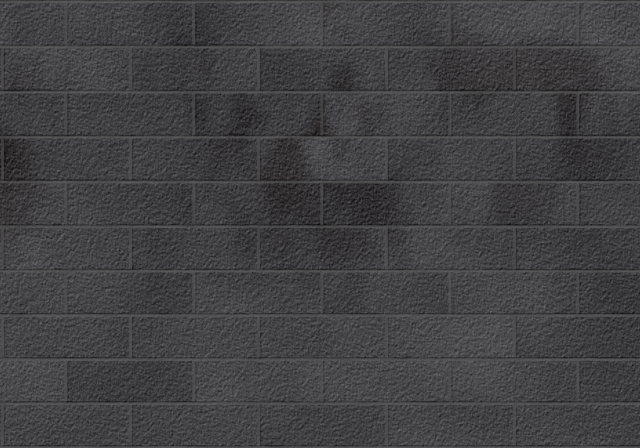
A WebGL 1 fragment shader for this texture:

```glsl
precision highp float;

uniform vec2 u_resolution;

#define COLUMNS 5.0
#define ROWS 10.05
#define ASPECT 1.43
#define TOP_MARGIN 0.0037
#define JOINT_HALF_WIDTH 0.0024
#define GRAIN_SCALE 290.0
#define GRAIN_STRENGTH 0.17
#define STAIN_STRENGTH 0.105
#define BLOCK_VARIATION 0.028
#define BLOCK_COLOR vec3(0.272, 0.270, 0.281)
#define MORTAR_COLOR vec3(0.306, 0.306, 0.308)
#define STAIN_TINT vec3(0.92, 1.0, 1.10)

float hash(vec2 p) {
  vec3 q = fract(p.xyx * vec3(0.1031, 0.1030, 0.0973));
  q += dot(q, q.yzx + 33.33);
  return fract((q.x + q.y) * q.z);
}

float noise(vec2 p) {
  vec2 cell = floor(p);
  vec2 f = fract(p);
  f = f * f * (3.0 - 2.0 * f);
  float low = mix(hash(cell), hash(cell + vec2(1.0, 0.0)), f.x);
  float high = mix(hash(cell + vec2(0.0, 1.0)), hash(cell + 1.0), f.x);
  return mix(low, high, f.y);
}

float fbm(vec2 p) {
  float sum = 0.0;
  float weight = 0.5;
  for (int i = 0; i < 4; i++) {
    sum += weight * noise(p);
    p = p * 2.03 + 17.3;
    weight *= 0.5;
  }
  return sum;
}

// Roughcast height: pebbles with finer grit, turned to hide the lattice
float roughHeight(vec2 p) {
  vec2 turned = vec2(0.8 * p.x - 0.6 * p.y, 0.6 * p.x + 0.8 * p.y);
  return 0.6 * noise(turned) + 0.4 * noise(p * 1.6 + 41.0);
}

// Soft band of given half width around zero
float band(float d, float halfWidth, float blur) {
  return 1.0 - smoothstep(halfWidth - blur, halfWidth + blur, abs(d));
}

// Soft elliptical spot
float spot(vec2 p, vec2 center, vec2 radius) {
  vec2 d = (p - center) / radius;
  return exp(-dot(d, d));
}

void main() {
  vec2 uv = gl_FragCoord.xy / u_resolution;
  vec2 p = uv * vec2(1.0, 1.0 / ASPECT);
  float blur = 0.0003 + 0.5 / u_resolution.x;

  // Running bond, counted from the top, with slightly uneven courses
  float depth = 1.0 - uv.y;
  float course = (depth - TOP_MARGIN) * ROWS - 0.045 * sin(3.14159 * depth);
  float row = floor(course);
  float along = uv.x * COLUMNS - mix(0.515, 0.02, mod(row, 2.0));
  vec2 block = vec2(floor(along), row) + 20.0;
  float blockTone = hash(block);

  // Signed distances to the nearest joints, slightly ragged
  float ragged = 0.0006 * (noise(p * 150.0) - 0.5);
  float bedDistance = (0.5 - fract(course + 0.5)) / (ROWS * ASPECT) + ragged;
  float headDistance = (fract(along + 0.5) - 0.5) / COLUMNS + ragged;
  float bed = band(bedDistance, JOINT_HALF_WIDTH, blur);
  float head = band(headDistance, JOINT_HALF_WIDTH, blur);
  float mortar = max(bed, head);

  // Relief lit from the upper left
  vec2 grainPoint = p * GRAIN_SCALE;
  float relief = roughHeight(grainPoint) - roughHeight(grainPoint + vec2(-0.4, 0.7));
  float grit = hash(floor(p * 760.0)) - 0.5;

  // Damp stains, streaked downward and broken at block edges
  float wet = spot(uv, vec2(0.46, 0.84), vec2(0.18, 0.26));
  wet += 0.9 * spot(uv, vec2(0.0, 0.68), vec2(0.06, 0.24));
  wet += 0.6 * spot(uv, vec2(0.84, 0.8), vec2(0.22, 0.2));
  wet += 0.35 * spot(uv, vec2(0.6, 0.48), vec2(0.6, 0.18));
  vec2 stainPoint = vec2(p.x * 13.0, p.y * 8.0) + blockTone * vec2(1.6, 0.7);
  float stain = smoothstep(0.32, 0.62, fbm(stainPoint)) * min(wet, 1.0);
  float streaks = noise(vec2(p.x * 48.0, p.y * 7.0) + block.y * 3.1) - 0.5;
  float cloud = fbm(p * 7.0 + blockTone * 0.8 + 5.0) - 0.47;

  // Block face
  vec3 color = BLOCK_COLOR + BLOCK_VARIATION * (blockTone - 0.5);
  color += 0.10 * cloud + 0.022 * streaks * smoothstep(0.2, 0.9, uv.y);
  color -= STAIN_STRENGTH * stain * STAIN_TINT;
  color += GRAIN_STRENGTH * (1.0 + 0.15 * stain) * relief + 0.045 * grit;

  // Mortar keeps a fainter grain and part of the stain
  vec3 mortarColor = MORTAR_COLOR + 0.04 * relief + 0.015 * grit;
  mortarColor -= 0.5 * STAIN_STRENGTH * stain + 0.03 * (noise(p * 30.0) - 0.5);
  color = mix(color, mortarColor, 0.9 * mortar);

  // Shadow under each course, lit lip below it, and shaded head joint edge
  float wear = 0.6 + 0.8 * noise(vec2(p.x * 35.0, row * 9.0));
  color -= 0.085 * wear * band(bedDistance - 0.0026, 0.0011, blur);
  color += 0.035 * wear * band(bedDistance + 0.0010, 0.0011, blur);
  color -= 0.055 * wear * (1.0 - bed) * band(headDistance - 0.0031, 0.0010, blur);

  gl_FragColor = vec4(clamp(color, 0.0, 1.0), 1.0);
}
```
